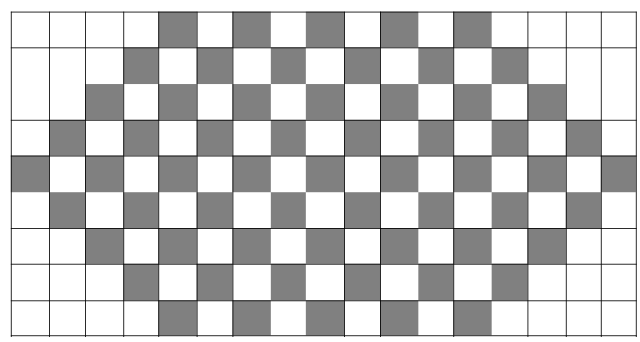
Write a Shadertoy shader that draws this pattern.

```glsl
#define GRID_SIZE vec2(768.0, 411.0)
#define ORIGIN vec2(13.5, 14.5)
#define PITCH vec2(44.25, 43.35)
#define ODD_SHIFT 1.8
#define FAR_EDGE vec2(763.0, 403.0)
#define LINE_WIDTH 1.0
#define TAIL 2.0
#define COLUMNS 17
#define ROWS 9
#define CELL_GRAY 0.5

// Grid borders: columns alternate between wide and narrow
float columnEdge(int k) {
    float x = ORIGIN.x + PITCH.x * float(k) + ODD_SHIFT * float(k & 1);
    return min(floor(x), FAR_EDGE.x);
}

float rowEdge(int k) {
    return min(floor(ORIGIN.y + PITCH.y * float(k)), FAR_EDGE.y);
}

// Fraction of the pixel footprint that lies between two edges
float span(float p, float start, float end, float footprint) {
    float low = max(start, p - 0.5 * footprint);
    float high = min(end, p + 0.5 * footprint);
    return max(high - low, 0.0) / footprint;
}

// Some inner borders carry no ruled line
bool hasColumnLine(int k) {
    return k != 7 && k != 8 && k != 11 && k != 13;
}

bool hasRowLine(int k) {
    return k != 2 && k != 5;
}

void mainImage(out vec4 fragColor, in vec2 fragCoord) {
    vec2 p = fragCoord / iResolution.xy * GRID_SIZE;
    p.y = GRID_SIZE.y - p.y;
    vec2 footprint = GRID_SIZE / iResolution.xy;

    // Checkerboard clipped to a diamond around the middle cell
    float cells = 0.0;
    for (int row = 0; row < ROWS; row++) {
        float inRow = span(p.y, rowEdge(row), rowEdge(row + 1), footprint.y);
        if (inRow <= 0.0) continue;
        for (int column = 0; column < COLUMNS; column++) {
            int reach = abs(column - COLUMNS / 2) + abs(row - ROWS / 2);
            if (((column + row) & 1) == 0 && reach <= COLUMNS / 2) {
                cells += inRow * span(p.x, columnEdge(column), columnEdge(column + 1), footprint.x);
            }
        }
    }

    // Thin ruled lines; verticals run slightly past the bottom
    float vertical = 0.0;
    for (int k = 0; k <= COLUMNS; k++) {
        float x = columnEdge(k);
        if (hasColumnLine(k)) vertical += span(p.x, x, x + LINE_WIDTH, footprint.x);
    }
    vertical *= span(p.y, rowEdge(0), rowEdge(ROWS) + TAIL, footprint.y);

    float horizontal = 0.0;
    for (int k = 0; k <= ROWS; k++) {
        float y = rowEdge(k);
        if (hasRowLine(k)) horizontal += span(p.y, y, y + LINE_WIDTH, footprint.y);
    }
    horizontal *= span(p.x, columnEdge(0), columnEdge(COLUMNS) + LINE_WIDTH, footprint.x);

    float shade = mix(1.0, CELL_GRAY, min(cells, 1.0));
    shade *= (1.0 - min(vertical, 1.0)) * (1.0 - min(horizontal, 1.0));
    fragColor = vec4(vec3(shade), 1.0);
}
```
